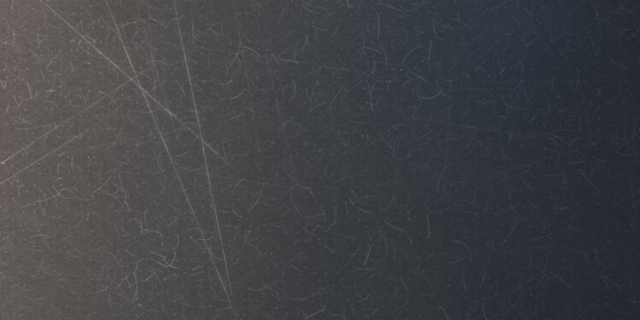
A Shadertoy shader for this texture:

```glsl
// Dark brushed slate plate, warm at left and cool at right, with fine scratches and dust.
#define WARM vec3(0.395, 0.368, 0.355)
#define MIDDLE vec3(0.203, 0.222, 0.232)
#define COOL vec3(0.142, 0.158, 0.190)
#define SHEEN vec3(0.004, 0.016, 0.032)
#define LINE_WIDTH 0.0028
#define LONG_GAIN 0.34
#define FAINT_GAIN 0.10
#define HAIR_GAIN 0.25
#define DUST_GAIN 0.30
#define GRAIN_GAIN 0.09
#define CLOUD_GAIN 0.12

float hash(vec2 p) {
    return fract(sin(dot(p, vec2(127.1, 311.7))) * 43758.5453);
}

vec2 hash2(vec2 p) {
    return vec2(hash(p), hash(p + 37.3));
}

float noise(vec2 p) {
    vec2 cell = floor(p), f = fract(p);
    f = f * f * (3.0 - 2.0 * f);
    return mix(mix(hash(cell), hash(cell + vec2(1, 0)), f.x),
               mix(hash(cell + vec2(0, 1)), hash(cell + vec2(1, 1)), f.x), f.y);
}

float fbm(vec2 p) {
    float sum = 0.0, gain = 0.5;
    for (int i = 0; i < 4; i++) {
        sum += gain * noise(p);
        p = p * 2.03 + 11.7;
        gain *= 0.5;
    }
    return sum;
}

float stroke(float d) {
    float w = max(LINE_WIDTH, 0.7 / iResolution.y);
    return 1.0 - smoothstep(0.0, 1.6 * w, d);
}

// Straight scratch, worn unevenly and fading towards both ends
float scratch(vec2 p, vec2 a, vec2 b) {
    vec2 ab = b - a;
    float along = clamp(dot(p - a, ab) / dot(ab, ab), 0.0, 1.0);
    float d = length(p - a - ab * along);
    float wear = 0.35 + 0.85 * noise(vec2(along * 32.0, a.x * 91.0));
    float ends = smoothstep(0.0, 0.12, along) * smoothstep(1.0, 0.85, along);
    float halo = 0.18 * exp(-d * d / 0.00012);
    return (stroke(d) + halo) * wear * (0.25 + 0.75 * ends);
}

// Short curved hairs, one per grid cell
float hairs(vec2 p, float scale, float seed) {
    vec2 home = floor(p * scale);
    float sum = 0.0;
    for (int y = -1; y <= 1; y++)
    for (int x = -1; x <= 1; x++) {
        vec2 cell = home + vec2(x, y);
        vec2 rnd = hash2(cell + seed);
        vec2 q = p - (cell + hash2(cell + seed + 5.1)) / scale;
        float angle = 6.2832 * rnd.x;
        float c = cos(angle), s = sin(angle);
        q = vec2(c * q.x + s * q.y, c * q.y - s * q.x);
        q.y += (rnd.y - 0.5) * scale * 1.6 * q.x * q.x;
        float reach = (0.15 + 0.5 * hash(cell + seed + 9.4)) / scale;
        float strength = hash(cell + seed + 2.6);
        float d = length(vec2(max(abs(q.x) - reach, 0.0), q.y));
        sum += stroke(d) * strength * strength;
    }
    return sum;
}

// Tiny bright specks, kept inside their cells
float dust(vec2 p, float scale, float seed) {
    vec2 cell = floor(p * scale);
    vec2 centre = 0.25 + 0.5 * hash2(cell + seed);
    float d = length(fract(p * scale) - centre) / scale;
    float strength = hash(cell + seed + 4.2);
    return stroke(d * 0.8) * strength * strength * strength;
}

void mainImage(out vec4 fragColor, in vec2 fragCoord) {
    vec2 p = fragCoord / iResolution.y;
    float aspect = iResolution.x / iResolution.y;

    // Light falling off from the left, blue sheen at upper right
    float t = clamp(p.x / aspect - 0.08 * (p.y - 0.5), 0.0, 1.0);
    vec3 color = mix(mix(WARM, MIDDLE, t), mix(MIDDLE, COOL, t), t);
    vec2 glow = (p - vec2(1.4, 0.9)) / vec2(0.5, 0.4);
    color += SHEEN * exp(-dot(glow, glow));

    // Clouded surface and fine, slightly horizontal grain
    float shade = CLOUD_GAIN * (fbm(p * vec2(3.0, 5.0)) - 0.47);
    shade += GRAIN_GAIN * (noise(p * vec2(95.0, 170.0)) - 0.5);
    shade += GRAIN_GAIN * (noise(p * 240.0 + 50.0) - 0.5);

    // Fan of deep scratches and two rising ones at left
    vec2 bent = p + 0.006 * vec2(noise(p * 5.0), noise(p * 5.0 + 20.0));
    float deep = 0.0;
    for (int i = 0; i < 3; i++) {
        float k = float(i);
        deep += scratch(bent, vec2(0.1 + 0.22 * k, 1.03), vec2(0.75, max(0.46 - 0.47 * k, -0.03)));
        if (i < 2) deep += 0.55 * scratch(bent, vec2(-0.03, 0.41 + 0.06 * k), vec2(0.32 + 0.2 * k, 0.62 + 0.2 * k));
    }

    // Faint long scratches, mostly upright, some level
    float faint = 0.0;
    for (int i = 0; i < 14; i++) {
        vec2 rnd = hash2(vec2(float(i), 3.7));
        vec2 centre = vec2(rnd.x * aspect, 0.4 + 0.6 * rnd.y);
        float angle = 1.57 * float(i % 3 != 0 ? 1 : 0) + 0.7 * (hash(rnd) - 0.5);
        vec2 reach = (0.15 + 0.3 * rnd.y) * vec2(cos(angle), sin(angle));
        faint += scratch(bent, centre - reach, centre + reach);
    }

    // Scattered wear, in patches
    float patches = 0.5 + fbm(p * 4.0 + 8.0);
    float fine = hairs(p, 13.0, 1.0) + hairs(p, 19.0, 40.0) + 0.7 * hairs(p, 30.0, 80.0);
    float specks = dust(p, 34.0, 3.0) + dust(p + 0.013, 47.0, 60.0);

    shade += LONG_GAIN * deep + FAINT_GAIN * faint;
    shade += patches * (HAIR_GAIN * fine + DUST_GAIN * specks);
    fragColor = vec4(color * (1.0 + shade), 1.0);
}
```
